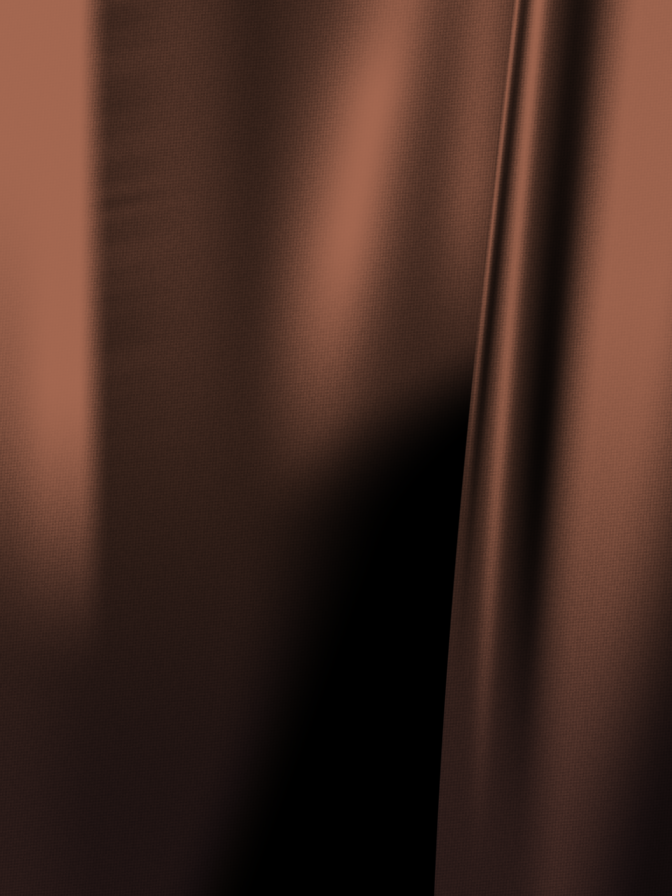
A Shadertoy shader for this texture:

```glsl
const vec3 COPPER = vec3(1.0, 0.63, 0.49);

float hash(vec2 p) {
    vec3 q = fract(vec3(p.xyx) * 0.1031);
    q += dot(q, q.yzx + 33.33);
    return fract((q.x + q.y) * q.z);
}

float noise(vec2 p) {
    vec2 i = floor(p), f = fract(p);
    f = f * f * (3.0 - 2.0 * f);
    return mix(mix(hash(i), hash(i + vec2(1, 0)), f.x),
               mix(hash(i + vec2(0, 1)), hash(i + vec2(1, 1)), f.x), f.y);
}

float ridge(float x, float center, float width) {
    float d = (x - center) / width;
    return exp(-d * d);
}

float fadeOut(float start, float end, float x) {
    return 1.0 - smoothstep(start, end, x);
}

// Edge of the front fold, from the top (t = 0) to the bottom (t = 1)
float foldEdge(float t) {
    return 0.764 - 0.15 * t + 0.032 * t * t * t;
}

// Broad drape behind the fold, sinking into a dark hollow
float backDrape(float x, float t) {
    float tone = mix(0.25, 0.12, smoothstep(0.2, 0.95, t));
    tone += 0.05 * ridge(x, 0.26, 0.07) * fadeOut(0.2, 0.65, t);
    tone -= 0.05 * ridge(x, 0.38, 0.05) * fadeOut(0.3, 0.7, t);

    // Faint horizontal creases
    float crease = noise(vec2(x * 5.0, t * 75.0 + x * 12.0)) - 0.5;
    tone += 0.045 * crease * ridge(x, 0.17, 0.08) * fadeOut(0.3, 0.6, t);

    // Lit strip on the left
    float strip = fadeOut(0.115, 0.165, x) * fadeOut(0.42, 0.77, t);
    strip *= 1.0 - 0.4 * smoothstep(0.15, 0.6, t) * fadeOut(0.0, 0.08, x);
    tone = mix(tone, 0.64, strip);
    tone += 0.04 * fadeOut(0.0, 0.16, x) * smoothstep(0.6, 0.8, t);

    // Slanted central sheen and its smaller neighbour
    float axis = 0.595 - 0.33 * t + 0.14 * t * t;
    float width = x < axis ? 0.082 : 0.066;
    float sheen = fadeOut(0.25, 0.6, t) * mix(0.8, 1.0, smoothstep(0.0, 0.12, t));
    tone += 0.39 * sheen * ridge(x, axis, width);
    tone += 0.21 * ridge(x, 0.725 - 0.12 * t, 0.045) * fadeOut(0.18, 0.42, t);

    // Hollow
    float rise = max(0.0, 0.6 - t);
    float hollow = 0.84 - 0.5 * t + 5.0 * rise * rise;
    float softness = mix(0.22, 0.11, smoothstep(0.45, 0.9, t));
    return tone * fadeOut(hollow - softness, hollow + 0.04, x);
}

// Front fold: rim, groove, narrow highlight, valley and wide sheen
float frontFold(float x, float s, float t) {
    float tone = mix(0.31, 0.16, t);
    tone += 0.27 * ridge(s, 0.006, 0.004) * fadeOut(0.25, 0.6, t);
    tone -= 0.16 * ridge(s, 0.018, 0.008) * fadeOut(0.35, 0.8, t);
    tone += 0.31 * ridge(s, 0.038 + 0.025 * t, 0.014) * fadeOut(0.4, 1.0, t);
    tone -= 0.2 * ridge(s, 0.098 + 0.025 * t, 0.032) * fadeOut(0.45, 1.0, t);

    float level = mix(0.61, 0.24, smoothstep(0.3, 1.0, t));
    tone = mix(tone, level, smoothstep(0.115, 0.19, s));
    float turn = 1.13 - 0.26 * t;
    return tone * mix(1.0, 0.3, smoothstep(turn - 0.07, turn + 0.1, x));
}

// Diagonal twill with small irregular threads
float weave(vec2 p) {
    float twill = sin(6.28318 * 105.0 * (p.x + p.y)) * sin(6.28318 * 125.0 * (p.x - p.y));
    return 0.09 * twill + 0.1 * (hash(floor(p * 384.0)) - 0.5);
}

void mainImage(out vec4 fragColor, in vec2 fragCoord) {
    vec2 uv = fragCoord / iResolution.xy;
    float t = 1.0 - uv.y;
    float s = uv.x - foldEdge(t);
    float pixel = 1.0 / iResolution.x;

    float front = smoothstep(-pixel, pixel, s);
    float tone = mix(backDrape(uv.x, t), frontFold(uv.x, s, t), front);

    // Threads show most in the middle tones
    vec2 p = fragCoord / iResolution.x;
    tone *= 1.0 + weave(p) * fadeOut(0.35, 0.7, tone);

    // Cooler shadows near the bottom
    vec3 color = COPPER * max(tone, 0.0);
    color.b += 0.014 * smoothstep(0.5, 1.0, t) * smoothstep(0.02, 0.1, tone);
    fragColor = vec4(color, 1.0);
}
```
